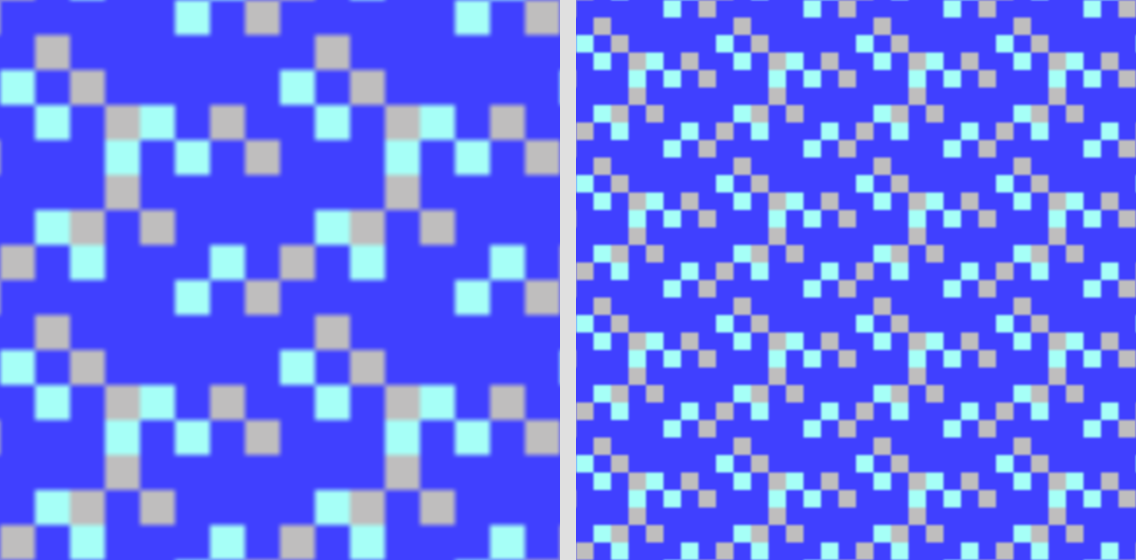
Left: one tile. Right: repeated 2 by 2.
Give the GLSL for this pattern, as a WebGL 1 fragment shader.

```glsl
precision highp float;
// Soft-edged grey and aqua squares in diagonal strokes on blue, an 8 by 8 cell motif repeated 2 by 2.
uniform vec2 u_resolution;

const float MOTIF = 8.0;    // cells along one motif side
const float REPEATS = 2.0;  // motifs across and down

// 1 when the cell lies on a wrapped diagonal run of squares; rows count downwards.
float stroke(vec2 cell, vec2 start, float slope, float count) {
  vec2 d = cell - start;
  float rows = mod(d.y + 0.5, MOTIF) - 0.5;
  float aside = mod(d.x - slope * rows + 0.5, MOTIF);
  return step(rows, count - 0.5) * step(aside, 1.0);
}

vec3 cellColor(vec2 cell) {
  float grey = stroke(cell, vec2(1.0, 1.0), 1.0, 3.0)
             + stroke(cell, vec2(6.0, 3.0), 1.0, 2.0)
             + stroke(cell, vec2(3.0, 5.0), 1.0, 2.0)
             + stroke(cell, vec2(3.0, 5.0), -1.0, 2.0)
             + stroke(cell, vec2(0.0, 7.0), -1.0, 2.0);
  float aqua = stroke(cell, vec2(0.0, 2.0), 1.0, 2.0)
             + stroke(cell, vec2(4.0, 3.0), 1.0, 2.0)
             + stroke(cell, vec2(4.0, 3.0), -1.0, 2.0)
             + stroke(cell, vec2(1.0, 6.0), 1.0, 2.0)
             + stroke(cell, vec2(6.0, 7.0), -1.0, 2.0);
  vec3 color = vec3(0.25, 0.25, 1.0);
  color = mix(color, vec3(0.75, 0.745, 0.745), min(grey, 1.0));
  return mix(color, vec3(0.65, 1.0, 0.97), min(aqua, 1.0));
}

void main() {
  vec2 uv = gl_FragCoord.xy / u_resolution;
  vec2 grid = vec2(uv.x, 1.0 - uv.y) * MOTIF * REPEATS - 0.5;
  vec2 cell = floor(grid);

  // Blend the four nearest cells across a narrow soft border.
  vec2 pixel = MOTIF * REPEATS / u_resolution;
  vec2 soft = clamp(pixel, 0.13, 0.5);
  vec2 blend = smoothstep(0.5 - soft, 0.5 + soft, fract(grid));
  vec3 upper = mix(cellColor(cell), cellColor(cell + vec2(1.0, 0.0)), blend.x);
  vec3 lower = mix(cellColor(cell + vec2(0.0, 1.0)), cellColor(cell + 1.0), blend.x);
  gl_FragColor = vec4(mix(upper, lower, blend.y), 1.0);
}
```
